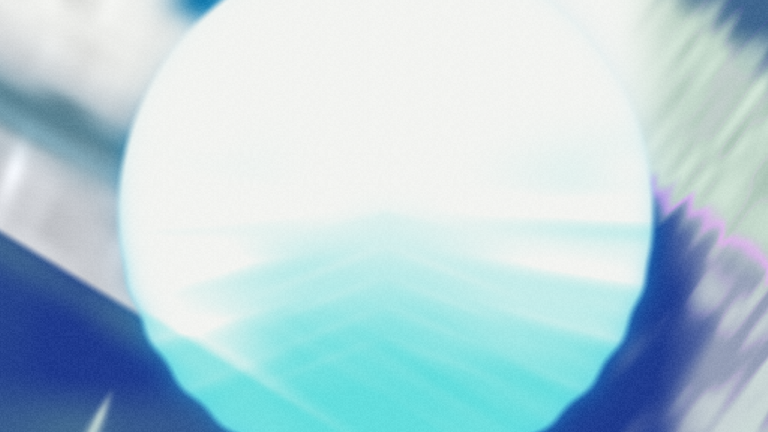
Give the GLSL for this background, as a Shadertoy shader.

```glsl
const vec3 WHITE = vec3(0.95, 0.955, 0.945);
const vec3 CYAN = vec3(0.39, 0.87, 0.87);
const vec3 AZURE = vec3(0.10, 0.58, 0.82);
const vec3 NAVY = vec3(0.12, 0.23, 0.56);
const vec3 STEEL = vec3(0.32, 0.50, 0.57);
const vec3 SILVER = vec3(0.84, 0.85, 0.87);
const vec3 MINT = vec3(0.86, 0.93, 0.88);
const vec3 MAUVE = vec3(0.58, 0.62, 0.72);

float hash(vec2 p) {
    p = fract(p * vec2(123.34, 345.45));
    p += dot(p, p + 34.35);
    return fract(p.x * p.y);
}

float noise(vec2 p) {
    vec2 i = floor(p), f = fract(p);
    f = f * f * (3.0 - 2.0 * f);
    return mix(mix(hash(i), hash(i + vec2(1, 0)), f.x),
               mix(hash(i + vec2(0, 1)), hash(i + vec2(1, 1)), f.x), f.y);
}

float bell(float x, float width) {
    return exp(-x * x / (width * width));
}

// Noise stretched along a direction
float streaks(vec2 p, vec2 dir, vec2 scale) {
    return noise(vec2(dot(p, vec2(dir.y, -dir.x)), dot(p, dir)) * scale);
}

// Diagonal pale and dark bands
vec3 leftSide(vec2 p) {
    float slope = p.y + 0.6 * p.x;
    float grain = streaks(p, vec2(0.86, -0.5), vec2(22.0, 8.0));
    float folds = streaks(p, vec2(0.4, 0.9), vec2(24.0, 6.0));
    vec3 pale = mix(SILVER, WHITE, smoothstep(0.8, 1.05, slope));
    pale -= 0.07 * grain + 0.06 * (folds - 0.5);
    float gap = bell(p.y + 0.42 * p.x - 0.765 + 0.05 * (grain - 0.5), 0.085);
    vec3 col = mix(pale, STEEL + 0.2 * (grain - 0.3), 0.9 * gap);
    col += 0.12 * bell(p.x - 0.03 - 0.3 * (p.y - 0.6), 0.025) * bell(p.y - 0.61, 0.07);
    // Mottled shadow below a sharp edge
    float mottle = noise(p * vec2(6.0, 7.0) + 3.0);
    float rim = bell(slope - 0.43, 0.06) + smoothstep(0.16, 0.0, p.y);
    vec3 shade = mix(NAVY, STEEL, clamp(0.45 * rim + 0.35 * (mottle - 0.3), 0.0, 0.7));
    col = mix(shade, col, smoothstep(0.45, 0.478, slope));
    // Narrow glint near the floor
    float glint = bell(p.x - 0.215 - 0.45 * p.y, 0.016 * (1.1 - 6.0 * p.y));
    col = mix(col, MINT, 0.75 * glint * smoothstep(0.11, 0.03, p.y));
    return mix(col, AZURE * 0.8, bell(length((p - vec2(0.47, 1.0)) * vec2(1.0, 1.5)), 0.07));
}

// Pale feathered sweep above a violet shadow
vec3 rightSide(vec2 p) {
    vec2 dir = vec2(0.6, 0.8);
    float fine = streaks(p, dir, vec2(42.0, 9.0));
    float broad = streaks(p, dir, vec2(18.0, 6.0));
    float feather = 0.55 * fine + 0.45 * broad;
    vec3 pale = mix(MINT, WHITE, smoothstep(1.6, 1.4, p.x));
    pale -= vec3(0.26, 0.22, 0.22) * feather * smoothstep(1.42, 1.65, p.x);
    float corner = p.x + p.y - 2.6 + 0.12 * (feather - 0.5);
    vec3 col = mix(pale, mix(NAVY, STEEL, 0.65), smoothstep(-0.08, 0.13, corner));
    float reach = p.x - 1.54 - 0.1 * (p.y - 0.2) + 0.16 * (broad - 0.5);
    vec3 low = mix(NAVY, MAUVE, smoothstep(-0.08, 0.1, reach));
    float lit = smoothstep(0.35, 0.75, feather) * smoothstep(1.5, 1.68, p.x);
    low = mix(low, mix(SILVER, MINT, broad), 0.75 * lit);
    float border = p.y - 0.55 + 0.65 * (p.x - 1.52) + 0.14 * (feather - 0.5);
    col = mix(low, col, smoothstep(-0.09, 0.05, border));
    // Violet fringes on the feathers
    float fringe = bell(border, 0.02) + 0.6 * bell(feather - 0.5, 0.05) * lit;
    return col + vec3(0.13, -0.06, 0.13) * fringe;
}

// Luminous disc crossed by mirrored chevrons
vec3 discColor(vec2 c) {
    float side = abs(c.x);
    float cloud = noise(c * vec2(5.0, 10.0) + 7.0);
    float depth = 0.02 - c.y - 0.10 * side + 0.08 * (cloud - 0.5);
    float tint = 0.97 * smoothstep(-0.05, 0.45, depth);
    tint += 0.08 * smoothstep(0.015, -0.01, c.y + 0.25 * side) * smoothstep(0.3, 0.0, side);
    tint += 0.13 * cloud * bell(c.y - 0.09, 0.09) * smoothstep(0.15, 0.5, side);
    tint += 0.16 * bell(c.y + 0.05, 0.04) * smoothstep(0.3, 0.6, side);
    for (int i = 0; i < 4; i++) {
        float n = float(i);
        float line = c.y - 0.016 + 0.081 * n + (0.04 + 0.12 * n) * side;
        float fade = smoothstep(0.05, 0.5, side) * (1.0 - 0.15 * n);
        tint -= fade * (0.14 * bell(line, 0.012) + 0.16 * bell(line - 0.01, 0.03));
        tint += 0.12 * bell(line + 0.04, 0.022) * fade;
        // Faint inner ridges
        float ridge = c.y + 0.08 + 0.07 * n + 0.38 * side;
        tint -= 0.08 * bell(ridge, 0.012) * bell(side - 0.14, 0.13);
    }
    // Diagonal sheet of light ending at a crisp line
    float sheet = c.y + 0.6 * c.x + 0.572;
    float reach = smoothstep(-0.18, -0.42, c.x);
    tint -= 0.5 * reach * smoothstep(-0.005, 0.03, sheet) * bell(max(sheet, 0.0), 0.26);
    tint -= 0.12 * bell(sheet - 0.008, 0.012) * smoothstep(0.0, -0.2, c.x);
    float rays = streaks(c, vec2(0.85, -0.52), vec2(34.0, 3.0));
    tint -= 0.15 * (rays - 0.3) * smoothstep(-0.15, -0.35, c.y);
    return mix(WHITE, CYAN, clamp(tint, 0.0, 1.0));
}

// Signed distance to the disc with a lightly scalloped lower rim
float discDistance(vec2 c, float radius) {
    float angle = atan(-c.y, abs(c.x));
    float scallop = 0.004 * cos((angle - 0.28) * 29.5);
    return length(c) - radius - scallop * smoothstep(0.05, 0.4, angle);
}

void mainImage(out vec4 fragColor, in vec2 fragCoord) {
    vec2 p = fragCoord / iResolution.y;
    vec2 c = p - vec2(0.893, 0.509);
    float d = discDistance(c, 0.62);
    vec3 col = c.x < 0.0 ? leftSide(p) : rightSide(p);
    float darkness = 1.0 - dot(col, vec3(0.33));
    col = mix(col, AZURE, 0.7 * darkness * exp(-max(d, 0.0) * 36.0));
    // Soft rim with a cool fringe
    vec3 disc = discColor(c);
    float lowRim = smoothstep(0.3, -0.3, c.y);
    float rimGlow = mix(0.06, 0.55, lowRim) * exp(min(d, 0.0) * 60.0);
    disc = mix(disc, vec3(0.35, 0.82, 0.92), rimGlow);
    col = mix(col, disc, smoothstep(0.011, -0.012, d));
    // Film grain, stronger in the shadows
    float amount = mix(0.012, 0.05, 1.0 - dot(col, vec3(0.33)));
    col += amount * (hash(floor(p * 288.0)) - 0.5);
    fragColor = vec4(clamp(col, 0.0, 1.0), 1.0);
}
```
